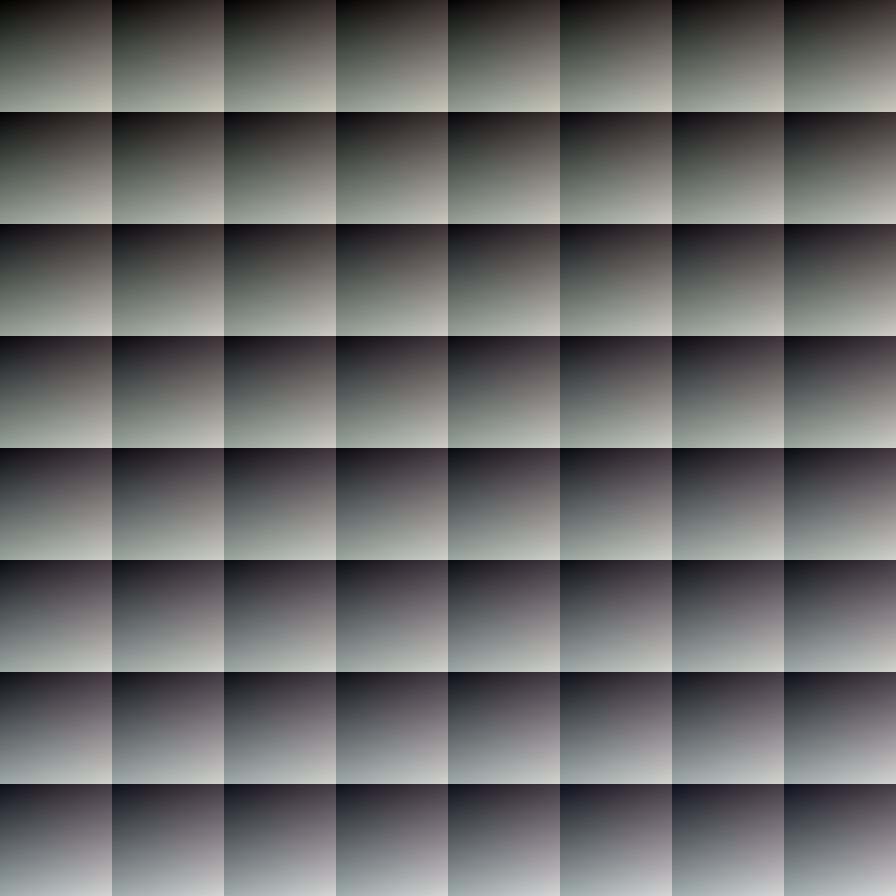
This pattern is drawn by a Shadertoy shader. Its source:

```glsl
// Muted colour cube unrolled into an 8 by 8 grid of near-grey gradient tiles.

// Red rises rightward, green rises downward, blue steps up from tile to tile.
vec3 cubeColour(vec2 uv) {
    vec2 grid = vec2(uv.x, 1.0 - uv.y) * 8.0;
    vec2 tile = floor(grid);
    float blue = (tile.y * 8.0 + tile.x) / 63.0;
    return vec3(fract(grid), blue);
}

// Wash out almost all saturation and dim the white point.
vec3 mute(vec3 colour) {
    float luma = dot(colour, vec3(0.2126, 0.7152, 0.0722));
    return 0.84 * mix(vec3(luma), colour, 0.06);
}

void mainImage(out vec4 fragColor, in vec2 fragCoord) {
    // Average a 2 by 2 sample grid to smooth the tile edges.
    vec3 sum = vec3(0.0);
    for (int j = 0; j < 2; j++) {
        for (int i = 0; i < 2; i++) {
            vec2 offset = vec2(i, j) * 0.5 - 0.25;
            sum += mute(cubeColour((fragCoord + offset) / iResolution.xy));
        }
    }
    fragColor = vec4(sum / 4.0, 1.0);
}
```
